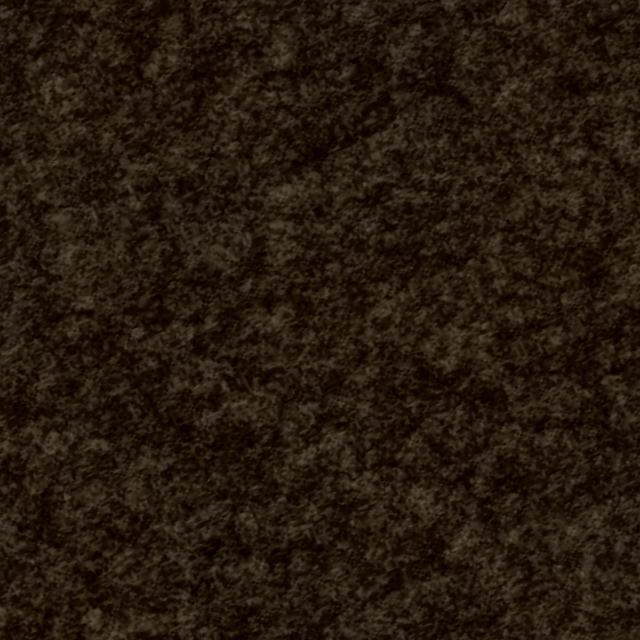
Reproduce this texture procedurally as a Shadertoy shader.

```glsl
#define CLOD_SCALE 6.0
#define LUMP_SCALE 13.0
#define CRUMB_SCALE 36.0
#define GRAIN_SCALE 26.0
#define GRAIN_STRENGTH 0.24
#define GRAIN_GAIN 1.31
#define WARP 0.011
#define BRIGHTNESS 0.41
#define LIGHT_DIR vec2(-0.45, 0.89)
#define DARK_SOIL vec3(0.10, 0.05, 0.00)
#define PALE_SOIL vec3(0.26, 0.21, 0.15)

vec2 hash2(vec2 p) {
    vec3 q = fract(p.xyx * vec3(0.1031, 0.1030, 0.0973));
    q += dot(q, q.yzx + 33.33);
    return fract((q.xx + q.yz) * q.zy);
}

// Signed value noise
float noise(vec2 p) {
    vec2 cell = floor(p), f = fract(p);
    f = f * f * (3.0 - 2.0 * f);
    float low = mix(hash2(cell).x, hash2(cell + vec2(1, 0)).x, f.x);
    float high = mix(hash2(cell + vec2(0, 1)).x, hash2(cell + vec2(1, 1)).x, f.x);
    return 2.0 * mix(low, high, f.y) - 1.0;
}

float layeredNoise(vec2 p, float gain) {
    float sum = 0.0, amplitude = 1.0;
    for (int i = 0; i < 4; i++) {
        sum += amplitude * noise(p);
        p = p * 2.06 + 17.3;
        amplitude *= gain;
    }
    return sum;
}

// Cellular lumps lit from above: x = signed tone, y = random value per lump
vec2 lumps(vec2 p, float creviceWidth) {
    vec2 cell = floor(p), f = fract(p);
    vec2 nearestOffset = vec2(0.0);
    float nearest = 9.0, second = 9.0, id = 0.0;
    for (int y = -1; y <= 1; y++)
    for (int x = -1; x <= 1; x++) {
        vec2 neighbour = vec2(x, y);
        vec2 random = hash2(cell + neighbour);
        vec2 offset = f - neighbour - random;
        float size = hash2(cell + neighbour + 71.7).x;
        float d = length(offset) - 0.3 * size;
        if (d < nearest) {
            second = nearest;
            nearest = d;
            nearestOffset = offset;
            id = hash2(cell + neighbour + 39.1).y;
        } else {
            second = min(second, d);
        }
    }
    float body = smoothstep(0.0, creviceWidth, second - nearest);
    float lit = 0.7 * dot(nearestOffset, LIGHT_DIR) + 0.35 * (id - 0.5);
    return vec2(mix(-0.9, lit, body), id);
}

void mainImage(out vec4 fragColor, in vec2 fragCoord) {
    vec2 uv = fragCoord / iResolution.y;

    // Ragged outlines, slightly flattened and tilted clods
    vec2 warp = vec2(layeredNoise(uv * 15.0, 0.65), layeredNoise(uv * 15.0 + 53.0, 0.65));
    vec2 p = uv + WARP * warp;
    p = vec2(0.88 * p.x + 0.2 * p.y, 1.12 * p.y - 0.25 * p.x);

    // Three sizes of lumps, with broken patches between the big ones
    float patches = smoothstep(-0.5, 0.5, noise(uv * 5.0 + 8.0));
    vec2 clod = lumps(p * CLOD_SCALE + 3.0, 0.14);
    vec2 lump = lumps(p * LUMP_SCALE + 21.0, 0.2);
    vec2 crumb = lumps(p * CRUMB_SCALE + 47.0, 0.35);
    float tone = BRIGHTNESS + mix(0.15, 0.36, patches) * clod.x
               + mix(0.3, 0.12, patches) * lump.x + 0.16 * crumb.x;

    // Gritty surface, drawn out along a shallow diagonal
    vec2 g = mat2(0.91, -0.42, 0.42, 0.91) * (uv + 0.2 * WARP * warp);
    tone += GRAIN_STRENGTH * layeredNoise(g * vec2(0.88, 1.12) * GRAIN_SCALE, GRAIN_GAIN);

    // Scattered pale pebbles
    tone += 0.25 * smoothstep(0.95, 0.98, crumb.y) * smoothstep(-0.5, 0.2, crumb.x);

    // Compressed shadows, faint warm and cool drift
    tone = max(tone, 0.5 * tone);
    vec3 color = mix(DARK_SOIL, PALE_SOIL, clamp(tone, -0.4, 1.6));
    color += vec3(0.006, 0.0, -0.006) * noise(uv * 6.0 + 90.0);
    fragColor = vec4(clamp(color, 0.0, 1.0), 1.0);
}
```
